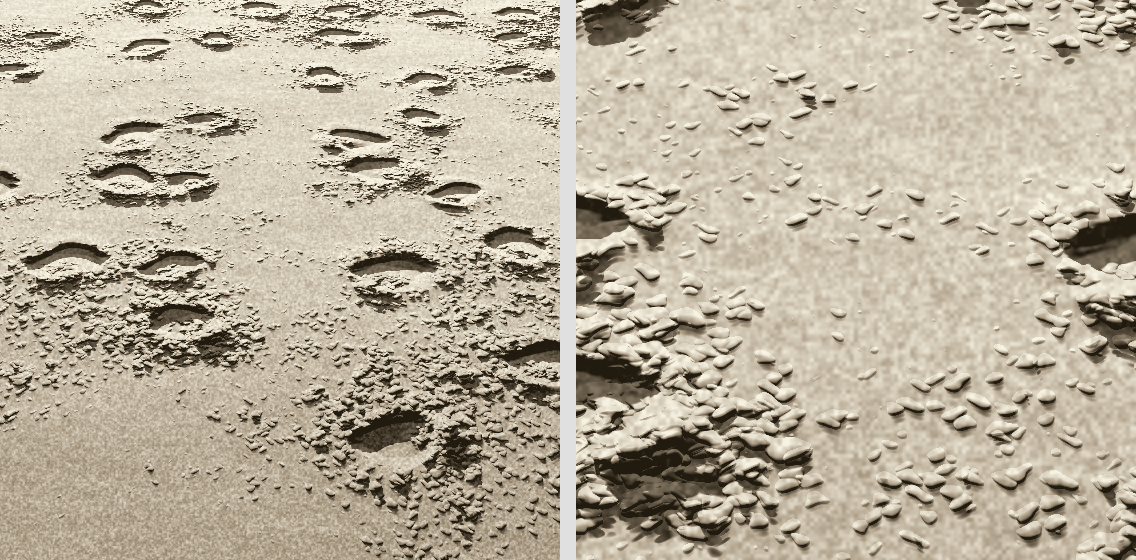
Left: the whole. Right: its middle third, enlarged.
This texture is drawn by a three.js fragment shader. Its source:

```glsl
varying vec2 vUv;

const vec3 SHADOW_SAND = vec3(0.18, 0.15, 0.10);
const vec3 DAMP_SAND = vec3(0.66, 0.60, 0.51);
const vec3 SUNLIT_SAND = vec3(0.88, 0.85, 0.78);
const vec2 SUN_DIR = vec2(-0.17, 0.985);
const float SUN_SLOPE = 0.45;

vec2 hash2(vec2 p) {
  vec3 a = fract(p.xyx * vec3(0.1031, 0.1030, 0.0973));
  a += dot(a, a.yzx + 33.33);
  return fract((a.xx + a.yz) * a.zy);
}

// Layered, mutually bent sines, roughly -1 to 1
float sineNoise(vec2 p) {
  float sum = 0.0;
  float amp = 0.5;
  for (int i = 0; i < 4; i++) {
    sum += amp * sin(p.x + 1.6 * sin(p.y * 0.8 + 1.3)) * cos(p.y - 0.9 * sin(p.x * 0.7));
    p = mat2(1.5, 1.2, -1.2, 1.5) * p + 2.7;
    amp *= 0.62;
  }
  return sum;
}

// Smooth speckle, 0 to 1
float speckle(vec2 p) {
  vec2 cell = floor(p);
  vec2 f = smoothstep(0.0, 1.0, fract(p));
  float low = mix(hash2(cell).x, hash2(cell + vec2(1.0, 0.0)).x, f.x);
  float high = mix(hash2(cell + vec2(0.0, 1.0)).x, hash2(cell + 1.0).x, f.x);
  return mix(low, high, f.y);
}

// Cellular field of round lumps; density decides how many cells are filled
float clods(vec2 p, float freq, float density) {
  p *= freq;
  vec2 cell = floor(p);
  float best = 0.0;
  for (int j = -1; j <= 1; j++) {
    for (int i = -1; i <= 1; i++) {
      vec2 id = cell + vec2(float(i), float(j));
      vec2 rnd = hash2(id + freq);
      float radius = 0.62 * smoothstep(-0.05, 0.35, density - hash2(id + 71.0).x);
      vec2 d = p - id - 0.1 - 0.8 * rnd;
      d.x *= 0.8 + 0.4 * rnd.y;
      best = max(best, radius * radius - dot(d, d));
    }
  }
  return sqrt(best) / freq;
}

// Scattered footprints: x = relief, y = loosened sand, z = pit depth 0 to 1
vec3 footprints(vec2 p, float spacing) {
  vec2 cell = floor(p / spacing);
  vec3 result = vec3(0.0);
  for (int j = -1; j <= 1; j++) {
    for (int i = -1; i <= 1; i++) {
      vec2 id = cell + vec2(float(i), float(j));
      vec2 rnd = hash2(id + 19.0);
      vec2 kind = hash2(id + 47.0);
      float present = step(kind.x, 0.82);
      float turn = (kind.y - 0.5) * 1.6;
      vec2 d = p - (id + 0.2 + 0.6 * rnd) * spacing;
      d = mat2(cos(turn), -sin(turn), sin(turn), cos(turn)) * d;
      d /= vec2(0.058, 0.046) * (0.8 + 0.4 * rnd.x);
      float r = length(d) + 0.12 * sin(d.x * 3.0 + d.y * 2.0 + rnd.y * 6.0);
      float pit = 1.0 - smoothstep(0.65, 1.05, r);
      float rim = exp(-9.0 * (r - 1.2) * (r - 1.2));
      float heap = 1.0 - smoothstep(0.2, 0.95, length(d - vec2(1.4 * rnd.y - 0.6, -0.5)));
      result.x += present * (0.006 * rim + 0.034 * heap - 0.042 * pit);
      result.y += present * (exp(-0.26 * r * r) * (0.25 + 0.5 * rnd.y) + 0.3 * heap);
      result.z = max(result.z, present * pit * (1.0 - heap));
    }
  }
  return result;
}

// Height of the beach surface
float relief(vec2 p) {
  float rough = sineNoise(p * vec2(30.0, 42.0));
  float patches = sineNoise(p * vec2(9.0, 13.0));
  vec3 prints = footprints(p + 0.010 * vec2(rough, patches), 0.25);
  float band = exp(-30.0 * (p.y - 0.38) * (p.y - 0.38));
  float far = smoothstep(1.2, 1.7, p.y);
  float loose = prints.y + 0.32 * band + 0.18 * far - 0.8 * prints.z;
  loose += 0.34 * patches + 0.22 * rough - 0.02;
  vec2 bent = p + 0.0022 * sin(p.yx * 170.0) + 0.0012 * sin(p.yx * 430.0 + 1.0);
  float height = prints.x + 0.9 * clods(bent, 38.0, loose - 0.38);
  height += 1.2 * clods(bent + 3.1, 66.0, loose - 0.10);
  height += 1.3 * clods(bent + 5.7, 112.0, loose + 0.04 - 0.1 * far);
  return height + 0.0018 * rough;
}

// Sand tint for a given brightness
vec3 sandColor(float tone) {
  vec3 dark = mix(SHADOW_SAND, DAMP_SAND, (tone - 0.18) / 0.48);
  vec3 light = mix(DAMP_SAND, SUNLIT_SAND, (tone - 0.66) / 0.22);
  return mix(dark, light, step(0.66, tone));
}

void main() {
  // Ground seen at a shallow angle
  vec2 ground = vec2(vUv.x - 0.5, 1.2 * vUv.y) / (1.6 - vUv.y) + vec2(4.0, 0.0);
  float height = relief(ground);

  // Slope towards the sun and cast shadow
  float slope = (relief(ground + SUN_DIR * 0.002) - height) / 0.002;
  float blocked = 0.0;
  float reach = 0.0035;
  for (int i = 0; i < 6; i++) {
    blocked = max(blocked, relief(ground + SUN_DIR * reach) - height - SUN_SLOPE * reach);
    reach *= 1.65;
  }
  float shadow = smoothstep(0.0, 0.005, blocked);

  // Open sand brightens towards the distance
  float tone = mix(0.69, 0.85, smoothstep(0.0, 0.7, vUv.y)) + 0.07 * smoothstep(0.7, 1.0, vUv.y);
  tone += 0.03 * sineNoise(ground * vec2(5.0, 14.0));
  tone -= 0.20 * clamp(slope, -0.5, 1.2) + 0.46 * shadow;
  float grain = speckle(vUv * 420.0) + speckle(vUv * 260.0 + 7.0) - 1.0;
  tone += grain * mix(0.17, 0.06, vUv.y);
  gl_FragColor = vec4(sandColor(clamp(tone, 0.13, 0.97)), 1.0);
}
```
